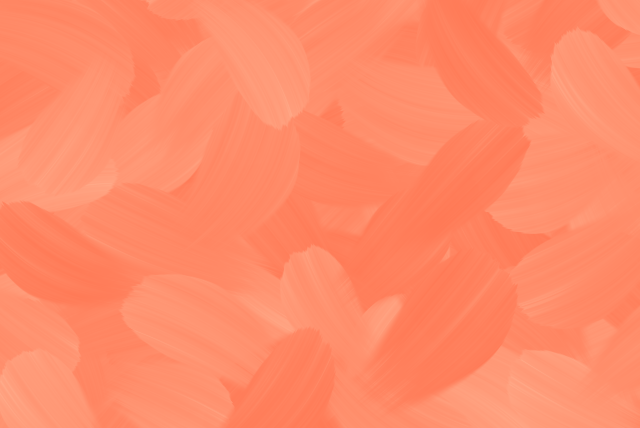
Reproduce this texture procedurally as a Shadertoy shader.

```glsl
const int DAB_COUNT = 130;
const vec3 DEEP_CORAL = vec3(1.0, 0.47, 0.33);
const vec3 PALE_PEACH = vec3(1.0, 0.65, 0.52);

float hash(float n) {
    return fract(sin(n * 12.99) * 43758.5);
}

vec2 rotate(vec2 p, float angle) {
    float c = cos(angle), s = sin(angle);
    return vec2(c * p.x + s * p.y, c * p.y - s * p.x);
}

// Layered sines, fine across the stroke and slow along it
float bristles(vec2 q, float seed) {
    float sum = 0.0, amp = 0.5, freq = 55.0;
    for (int k = 0; k < 5; k++) {
        float phase = seed * (1.7 + float(k));
        float drift = 1.4 * sin(q.x * 6.0 + q.y * freq * 0.37 + phase);
        float fade = 0.75 + 0.35 * sin(q.x * 13.0 + q.y * freq * 0.23 - phase);
        sum += amp * fade * sin(q.y * freq + drift + phase * 2.3);
        freq *= 1.95;
        amp *= 0.85;
    }
    return sum;
}

// Evenly scattered centre, reaching past the canvas edges
vec2 dabCentre(float id, float aspect) {
    vec2 cell = fract(vec2(0.7549, 0.5698) * id + 0.31);
    return mix(vec2(-0.12), vec2(aspect + 0.12, 1.12), cell);
}

// Mostly diagonal strokes, with the head at either end
float dabAngle(float id) {
    float lean = mix(0.3, 1.1, hash(id + 0.2));
    float side = hash(id + 0.4) < 0.5 ? -1.0 : 1.0;
    float flip = hash(id + 0.6) < 0.5 ? 0.0 : 3.1416;
    return side * lean + flip;
}

// Lays one petal-shaped dab over the tone below: crisp head, dry tail
float paintDab(float below, vec2 p, float id, float aspect, float pixel) {
    vec2 size = vec2(mix(0.17, 0.25, hash(id + 0.1)), mix(0.09, 0.13, hash(id + 0.3)));
    vec2 q = rotate(p - dabCentre(id, aspect), dabAngle(id));
    if (length(q) > 0.36) return below;

    // Bent and tapered stroke space
    q.y += (hash(id + 0.5) - 0.5) * 2.2 * q.x * q.x;
    vec2 u = q / size;
    u.y /= mix(0.7, 1.0, smoothstep(-1.0, 0.5, u.x));
    float streak = bristles(vec2(q.x, u.y * size.y), hash(id + 0.7) * 40.0);

    // Rounded outline with ragged bristle ends
    vec2 a = pow(abs(vec2(u.x + 0.035 * streak, u.y)), vec2(2.6));
    float edge = (1.0 - pow(a.x + a.y, 1.0 / 2.6)) * size.y;
    if (edge <= 0.0) return below;
    float softness = mix(0.045, 0.004, smoothstep(-0.7, 0.4, u.x));
    float cover = smoothstep(0.0, max(softness, 1.5 * pixel), edge);
    cover *= smoothstep(-1.05, -0.3, u.x + 0.22 * streak) * 0.95;

    // Paint load, streaks and the pale ridge pushed to the head
    float tone = mix(0.06, 0.78, hash(id + 0.9));
    tone += 0.09 * u.x + 0.04 * sin(u.y * 3.0 + id);
    tone += 0.11 * streak * (0.75 + 0.25 * u.x);
    tone += 0.12 * smoothstep(0.6, 1.3, streak) * smoothstep(-0.2, 0.8, u.x);
    tone += 0.08 * exp(-edge / 0.007) * smoothstep(0.0, 0.7, u.x);
    return mix(below, tone, cover);
}

void mainImage(out vec4 fragColor, in vec2 fragCoord) {
    float pixel = 1.0 / iResolution.y;
    float aspect = iResolution.x * pixel;
    vec2 p = fragCoord * pixel;

    // Streaked ground, then dabs stacked in order
    float tone = 0.4 + 0.1 * bristles(rotate(p, 0.8), 3.0);
    for (int i = 0; i < DAB_COUNT; i++) {
        tone = paintDab(tone, p, float(i), aspect, pixel);
    }
    fragColor = vec4(mix(DEEP_CORAL, PALE_PEACH, clamp(tone, -0.05, 1.15)), 1.0);
}
```
